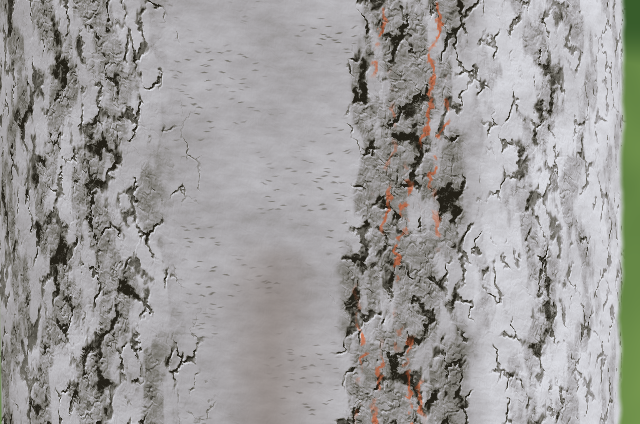
This texture is drawn by a WebGL 2 fragment shader. Its source:

```glsl
#version 300 es
precision highp float;

uniform vec2 u_resolution;
out vec4 fragColor;

const vec3 CREVICE = vec3(0.22, 0.21, 0.18);
const vec3 SHADE = vec3(0.46, 0.45, 0.42);
const vec3 BARK = vec3(0.65, 0.64, 0.65);
const vec3 PALE = vec3(0.80, 0.80, 0.82);
const vec3 RUST = vec3(0.76, 0.38, 0.23);
const vec3 STAIN = vec3(0.56, 0.52, 0.50);
const vec3 LEAF = vec3(0.50, 0.63, 0.33);
const vec3 LEAF_DARK = vec3(0.22, 0.36, 0.17);

const vec2 PLATE_FREQ = vec2(19.0, 11.0);
const vec2 FLAKE_FREQ = vec2(46.0, 52.0);
const vec2 GRAIN_FREQ = vec2(100.0, 125.0);
const vec2 DASH_FREQ = vec2(24.0, 105.0);
const vec2 LIGHT_STEP = vec2(-0.002, 0.004);
const float CRACK_WIDTH = 0.25;
const float LIGHT_GAIN = 2.2;
const float TRUNK_CENTRE = 0.485;
const float TRUNK_RADIUS = 0.50;
const int RUST_VEINS = 5;

vec2 hash2(vec2 c) {
    vec2 d = vec2(dot(c, vec2(127.1, 311.7)), dot(c, vec2(269.5, 183.3)));
    return fract(sin(d) * 43758.5);
}

// Layered sines, roughly -1 to 1
float waves(vec2 p) {
    float sum = 0.0, amp = 0.5;
    for (int i = 0; i < 4; i++) {
        sum += amp * sin(p.x + 1.7 * sin(p.y));
        p = mat2(0.8, 0.6, -0.6, 0.8) * p * 1.9 + 1.3;
        amp *= 0.55;
    }
    return sum;
}

// Cellular noise: nearest distance, border distance, cell id
vec3 cells(vec2 p) {
    vec2 base = floor(p);
    float near = 9.0, second = 9.0, id = 0.0;
    for (int y = -1; y <= 1; y++)
    for (int x = -1; x <= 1; x++) {
        vec2 cell = base + vec2(x, y);
        vec2 seed = hash2(cell);
        float d = length(cell + seed - p);
        if (d < near) { second = near; near = d; id = fract(seed.x * 7.0 + seed.y * 5.0); }
        else second = min(second, d);
    }
    return vec3(near, second - near, id);
}

// Surface height and crack depth; crumble is the share of eroded, flaky bark
vec2 relief(vec2 p, float rough, float crumble) {
    vec2 q = p + 0.013 * vec2(waves(p * 40.0), waves(p.yx * 47.0 + 4.0));
    q += 0.005 * vec2(waves(p * 130.0 + 2.0), waves(p.yx * 150.0));
    vec3 plate = cells(q * PLATE_FREQ);
    vec3 flake = cells(q * FLAKE_FREQ);
    float grain = cells(q * GRAIN_FREQ).x - 0.5;

    // Cracks swell, thin out and break off
    float width = max(0.0, rough * CRACK_WIDTH * (0.8 + 1.5 * waves(p * vec2(23.0, 12.0))));
    float crack = 1.0 - smoothstep(0.2 * width, width + 0.05, plate.y + 0.2 * rough * grain);
    crack *= smoothstep(0.0, 0.09, width) * smoothstep(-0.45, 0.25, waves(p * vec2(48.0, 34.0) + 9.0));

    float flaky = rough * (0.25 + 0.75 * crumble);
    float pit = flaky * (1.0 - smoothstep(0.0, 0.35, flake.y)) * smoothstep(-0.3, 0.5, waves(p * 75.0));
    float height = 0.25 * rough * plate.z + 0.35 * flaky * flake.z - 0.5 * crack - 0.3 * pit;
    height -= (0.05 + 0.3 * flaky) * grain;
    return vec2(height, crack + 0.35 * pit);
}

float band(float x, float centre, float halfWidth) {
    float d = (x - centre) / halfWidth;
    return exp(-d * d);
}

vec3 barkRamp(float t) {
    vec3 c = mix(CREVICE, SHADE, clamp(t, -0.35, 1.0));
    c = mix(c, BARK, clamp(t - 1.0, 0.0, 1.0));
    return mix(c, PALE, clamp(t - 2.0, 0.0, 1.4));
}

void main() {
    vec2 uv = gl_FragCoord.xy / u_resolution;
    float aspect = u_resolution.x / u_resolution.y;

    // Wrap the bark around the trunk
    float side = clamp((uv.x - TRUNK_CENTRE) / TRUNK_RADIUS, -0.98, 0.98);
    vec2 p = vec2(asin(side) * TRUNK_RADIUS * aspect, uv.y);
    float softness = smoothstep(0.7, 1.0, abs(side));

    // Vertical zones of rough and smooth bark
    float x = uv.x + 0.012 * waves(vec2(uv.x * 30.0, uv.y * 14.0));
    float left = 1.0 - smoothstep(0.15, 0.34, x + 0.04 * (uv.y - 0.5));
    float middle = smoothstep(0.52, 0.56, x - 0.035 * (uv.y - 0.3)) * (1.0 - smoothstep(0.69, 0.75, x));
    float right = smoothstep(0.71, 0.77, x);
    float core = band(x, 0.13, 0.08);
    float fissure = band(x, 0.86, 0.05);
    float rough = 0.85 * left + 0.85 * middle + 0.45 * right + 0.4 * fissure + 0.2 * core;
    float smoothZone = 1.0 - smoothstep(0.0, 0.4, rough);
    float bias = 0.45 * middle + 0.25 * core - 0.15 * left - 0.3 * right + 0.3 * fissure;
    float crumble = smoothstep(-0.2, 0.3, waves(p * vec2(34.0, 13.0) + 7.0) + bias);
    crumble *= smoothstep(0.1, 0.6, rough);

    // Relief lit from the upper left
    vec2 surface = relief(p, rough, crumble);
    float light = surface.x - relief(p + LIGHT_STEP, rough, crumble).x;
    float tone = 2.2 + 0.1 * left + 0.1 * middle + 0.85 * right - 0.8 * crumble;
    tone += LIGHT_GAIN * light * (1.0 - 0.5 * softness);
    tone -= 1.85 * surface.y * (1.0 - 0.25 * softness);
    tone += 0.3 * waves(p * vec2(9.0, 13.0)) + 0.13 * waves(p * vec2(25.0, 120.0));
    tone += (0.1 + 0.3 * crumble) * waves(p * vec2(85.0, 100.0));
    tone -= 0.25 * (1.0 - smoothstep(0.0, 0.06, uv.x));

    // Short, thin horizontal dashes in the smooth bark
    vec3 dash = cells((p + vec2(0.0, 0.006 * waves(p * 40.0))) * DASH_FREQ);
    float mark = (1.0 - smoothstep(0.05, 0.3, dash.x)) * step(0.5, dash.z);
    tone -= 1.1 * mark * smoothZone * smoothstep(-0.3, 0.6, waves(p * 14.0));
    vec3 color = barkRamp(tone);

    // Brown stain low on the smooth bark
    float stain = band(x, 0.425, 0.06) * (1.0 - smoothstep(0.3, 0.46, uv.y + 0.04 * waves(p * 16.0)));
    color = mix(color, STAIN * (0.7 + 0.13 * tone), 0.7 * stain);

    // Broken rust veins in the rough middle
    float rust = 0.0;
    for (int i = 0; i < RUST_VEINS; i++) {
        float k = float(i);
        float path = 0.575 + 0.027 * k + 0.045 * (uv.y - 0.5);
        path += 0.014 * waves(vec2(k * 7.0, uv.y * 13.0)) + 0.006 * waves(p * 85.0);
        float present = smoothstep(-0.05, 0.35, waves(vec2(uv.y * 8.0 + k * 2.3, k * 3.1)));
        present *= smoothstep(-0.5, 0.1, waves(p * vec2(40.0, 55.0) + k));
        rust = max(rust, present * (1.0 - smoothstep(0.001, 0.005, abs(uv.x - path))));
    }
    color = mix(color, RUST * (0.75 + 0.13 * tone), 0.8 * rust * middle);

    // Blurred foliage beyond the trunk
    float shade = 0.5 + 0.5 * waves(vec2(uv.x * 9.0, uv.y * 5.0 + 2.0));
    shade = max(0.5 * shade, smoothstep(0.78, 0.95, uv.y));
    vec3 foliage = mix(LEAF, LEAF_DARK, shade);
    float edge = 0.967 + 0.008 * uv.y + 0.004 * waves(vec2(1.0, uv.y * 18.0));
    float outside = smoothstep(edge - 0.006, edge + 0.006, uv.x);
    outside = max(outside, 1.0 - smoothstep(0.0, 0.005, uv.x + 0.012 * uv.y));
    fragColor = vec4(clamp(mix(color, foliage, outside), 0.0, 1.0), 1.0);
}
```
